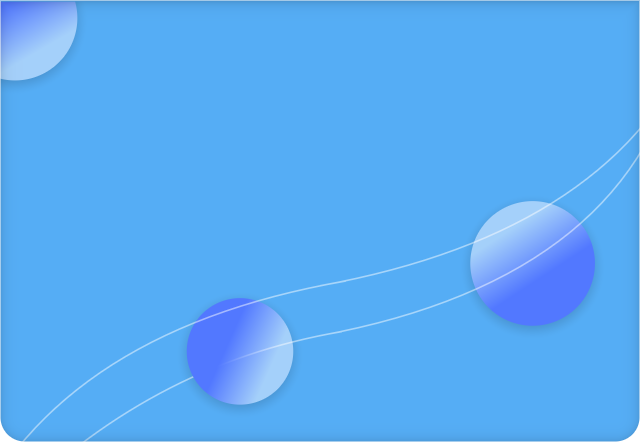
Write a Shadertoy shader that draws this background.

```glsl
#define SKY vec3(0.335, 0.680, 0.962)
#define DEEP vec3(0.320, 0.470, 1.000)
#define PALE vec3(0.645, 0.815, 0.980)
#define CORNER_RADIUS 0.056
#define EDGE_SHADE 0.12
#define EDGE_FADE 0.012
#define SHADOW_DROP 0.008
#define SHADOW_BLUR 0.026
#define SHADOW_STRENGTH 0.17
#define LINE_HALF_WIDTH 0.0018
#define LINE_OPACITY 0.48
#define CURVE_STEPS 24

// Coverage of a shape from its signed distance
float coverage(float d) {
    return clamp(0.5 - d * iResolution.y, 0.0, 1.0);
}

// Card with square top corners and round bottom corners
float cardDistance(vec2 p, vec2 size) {
    vec2 q = p - 0.5 * size;
    float r = q.y < 0.0 ? CORNER_RADIUS : 0.0;
    vec2 e = abs(q) - 0.5 * size + r;
    return length(max(e, 0.0)) + min(max(e.x, e.y), 0.0) - r;
}

float segmentDistance(vec2 p, vec2 a, vec2 b) {
    vec2 ab = b - a;
    float t = clamp(dot(p - a, ab) / dot(ab, ab), 0.0, 1.0);
    return length(p - a - ab * t);
}

vec2 bezier(vec2 a, vec2 b, vec2 c, float t) {
    return mix(mix(a, b, t), mix(b, c, t), t);
}

// The parameter overshoots both ends so strokes run off the canvas
float bezierDistance(vec2 p, vec2 a, vec2 b, vec2 c) {
    float d = 1e3;
    vec2 previous = bezier(a, b, c, -0.03);
    for (int i = 1; i <= CURVE_STEPS; i++) {
        float t = mix(-0.03, 1.03, float(i) / float(CURVE_STEPS));
        vec2 current = bezier(a, b, c, t);
        d = min(d, segmentDistance(p, previous, current));
        previous = current;
    }
    return d;
}

// Disc with a drop shadow and a gradient that deepens along deepDir
vec3 paintDisc(vec3 base, vec2 p, vec2 center, float radius, vec2 deepDir) {
    vec2 q = p - center;
    float shadowDist = length(q + vec2(0.0, SHADOW_DROP)) - radius;
    float shadow = 1.0 - smoothstep(-SHADOW_BLUR, SHADOW_BLUR, shadowDist);
    base *= 1.0 - SHADOW_STRENGTH * shadow;
    float along = dot(q, normalize(deepDir)) / radius;
    vec3 fill = mix(PALE, DEEP, clamp((along + 0.65) / 0.92, 0.0, 1.0));
    return mix(base, fill, coverage(length(q) - radius));
}

float strokeCoverage(float d) {
    float halfWidth = max(LINE_HALF_WIDTH, 0.5 / iResolution.y);
    return LINE_OPACITY * coverage(d - halfWidth);
}

void mainImage(out vec4 fragColor, in vec2 fragCoord) {
    vec2 p = fragCoord / iResolution.y;
    vec2 size = vec2(iResolution.x / iResolution.y, 1.0);
    float card = cardDistance(p, size);

    // Discs, the first cut off just below the top edge
    vec3 color = SKY;
    vec3 cornerDisc = paintDisc(color, p, vec2(0.034, 0.959), 0.141, vec2(-0.50, 0.86));
    color = mix(color, cornerDisc, coverage(p.y - 0.9962));
    vec2 lowDisc = vec2(0.543, 0.205);
    color = paintDisc(color, p, lowDisc, 0.1205, vec2(-0.90, 0.40));
    color = paintDisc(color, p, vec2(1.205, 0.404), 0.141, vec2(0.55, -0.84));

    // Two flowing strokes, each of two joined curves
    vec2 upperJoin = vec2(0.7533, 0.359);
    vec2 lowerJoin = vec2(0.7533, 0.2462);
    float upper = min(
        bezierDistance(p, vec2(0.053, 0.002), vec2(0.2825, 0.2707), upperJoin),
        bezierDistance(p, upperJoin, vec2(1.224, 0.4511), vec2(1.4463, 0.7068)));
    float lower = min(
        bezierDistance(p, vec2(0.192, 0.002), vec2(0.4444, 0.1898), lowerJoin),
        bezierDistance(p, lowerJoin, vec2(1.256, 0.3466), vec2(1.4463, 0.6504)));
    color = mix(color, vec3(1.0), strokeCoverage(upper));

    // The lower stroke emerges gradually across the low disc
    float inLowDisc = coverage(length(p - lowDisc) - 0.1205);
    float reveal = mix(1.0, smoothstep(0.48, 0.66, p.x), inLowDisc);
    color = mix(color, vec3(1.0), strokeCoverage(lower) * reveal);

    // Soft inner shade, a little stronger at the top, then the white surround
    float shade = EDGE_SHADE * exp(min(card, 0.0) / EDGE_FADE);
    shade += 0.05 * exp((p.y - 1.0) / EDGE_FADE);
    color *= 1.0 - shade;
    color = mix(vec3(1.0), color, coverage(card + 0.5 / iResolution.y));
    fragColor = vec4(color, 1.0);
}
```
